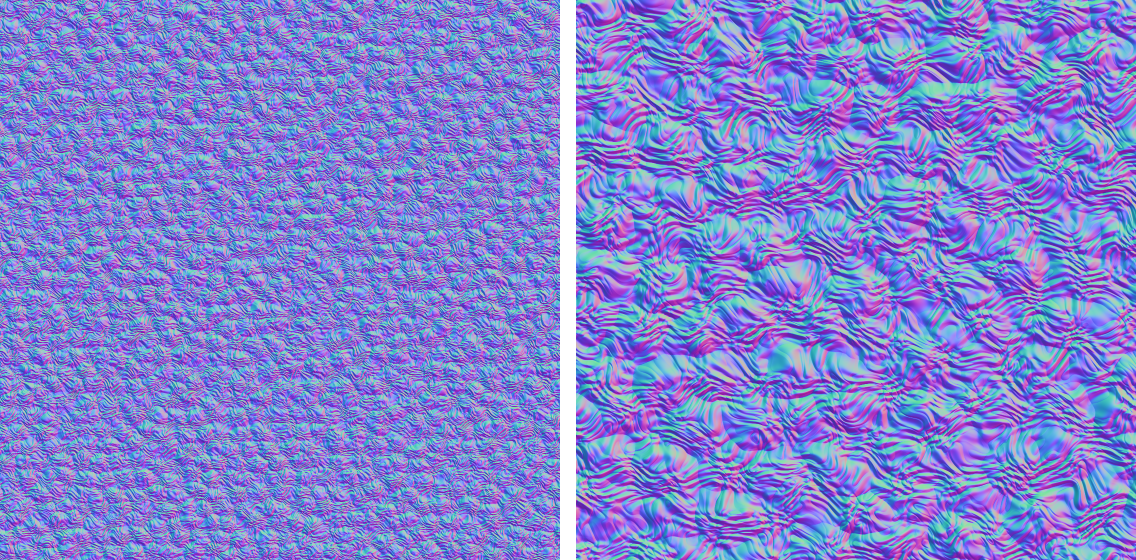
Left, the full canvas; right, a detail of the centre.
Reproduce this texture map procedurally as a WebGL 2 fragment shader.

```glsl
#version 300 es
precision highp float;
// Normal map of a pebbled, finely wrinkled surface, lit in violet, blue and mint.

#define CELLS vec2(28.0, 37.0)        // bumps across and up the canvas
#define ROW_SHIFT 0.42                // sideways slip from row to row
#define JITTER 0.32                   // scatter of bump centres
#define BUMP_RADIUS vec2(0.0185, 0.0140)
#define BUMP_HEIGHT 0.0078
#define TILT 0.6                      // spread of bump directions
#define WRINKLE_FREQ vec2(110.0, 255.0)
#define WRINKLE_HEIGHT 0.0043
#define STRENGTH 1.6                  // overall steepness
#define CONTRAST 0.8                  // strength of the red and green channels
#define SLOPE_STEP 0.0005

uniform vec2 u_resolution;
out vec4 fragColor;

vec2 hash2(vec2 p) {
    vec3 q = fract(p.xyx * vec3(0.1031, 0.1030, 0.0973));
    q += dot(q, q.yzx + 33.33);
    return fract((q.xx + q.yz) * q.zy);
}

vec2 lattice(vec2 cell) {
    float angle = 6.2831853 * hash2(cell).x;
    return vec2(cos(angle), sin(angle));
}

float gradientNoise(vec2 p) {
    vec2 i = floor(p), f = p - i;
    vec2 u = f * f * f * (f * (f * 6.0 - 15.0) + 10.0);
    vec2 e = vec2(1.0, 0.0);
    float low = mix(dot(lattice(i), f), dot(lattice(i + e), f - e), u.x);
    float high = mix(dot(lattice(i + e.yx), f - e.yx), dot(lattice(i + 1.0), f - 1.0), u.x);
    return mix(low, high, u.y);
}

vec2 rotate(vec2 v, float angle) {
    float c = cos(angle), s = sin(angle);
    return vec2(c * v.x + s * v.y, c * v.y - s * v.x);
}

// Short creases in two crossing directions that bend around the domes.
float wrinkles(vec2 uv, float dome) {
    vec2 bend = vec2(gradientNoise(uv * 42.0 + 3.0), gradientNoise(uv * 42.0 + 61.0));
    vec2 q = uv + 0.014 * bend + vec2(0.0, 0.004 * dome);
    vec2 falling = rotate(q, -0.4) * WRINKLE_FREQ + 150.0;
    vec2 rising = rotate(q, 0.45) * WRINKLE_FREQ + 420.0;
    float patches = smoothstep(-0.2, 0.2, gradientNoise(uv * 55.0 + 23.0));
    float folds = mix(gradientNoise(rising), gradientNoise(falling), patches);
    float cuts = abs(gradientNoise(falling * vec2(1.3, 0.8) + 77.0));
    return folds + 0.7 * min(cuts, 0.22);
}

// The tallest of the nearby tilted domes, with low gaps between them.
float domes(vec2 uv) {
    vec2 p = uv * CELLS;
    float best = 0.0;
    for (int dy = -1; dy <= 1; dy++) {
        float row = floor(p.y) + float(dy);
        float x = p.x + ROW_SHIFT * row;
        for (int dx = -1; dx <= 1; dx++) {
            vec2 cell = vec2(floor(x) + float(dx), row);
            vec2 place = hash2(cell + 11.0);
            vec2 shape = hash2(cell + 73.0);
            vec2 centre = cell + 0.5 + JITTER * (place * 2.0 - 1.0);
            vec2 offset = (vec2(x, p.y) - centre) / CELLS;
            vec2 local = rotate(offset, -0.12 + TILT * (shape.x * 2.0 - 1.0));
            vec2 d = local / (BUMP_RADIUS * mix(vec2(0.8, 1.1), vec2(1.1, 0.85), shape.y));
            d.y *= d.y > 0.0 ? 1.15 : 0.92;   // steeper upper side
            float height = 0.6 + 0.6 * fract(7.0 * place.x + 3.0 * shape.y);
            best = max(best, height * exp(-pow(dot(d, d) + 0.0001, 1.4)));
        }
    }
    return best;
}

float surfaceHeight(vec2 uv) {
    // Uneven outlines keep the domes from looking turned.
    vec2 ragged = vec2(gradientNoise(uv * 75.0 + 7.0), gradientNoise(uv * 75.0 + 35.0));
    float dome = domes(uv + 0.005 * ragged);
    return BUMP_HEIGHT * dome + 0.0022 * ragged.x + WRINKLE_HEIGHT * wrinkles(uv, dome);
}

vec3 normalColour(vec2 uv) {
    float h = surfaceHeight(uv);
    float hx = surfaceHeight(uv + vec2(SLOPE_STEP, 0.0));
    float hy = surfaceHeight(uv + vec2(0.0, SLOPE_STEP));
    vec2 slope = STRENGTH * vec2(hx - h, hy - h) / SLOPE_STEP;
    vec3 n = normalize(vec3(-slope, 1.0));
    return 0.5 + 0.5 * n * vec3(CONTRAST, CONTRAST, 1.0);
}

void main() {
    // Four samples per pixel smooth the creases.
    vec3 colour = vec3(0.0);
    for (int k = 0; k < 4; k++) {
        vec2 shift = vec2(float(k & 1), float(k >> 1)) * 0.5 - 0.25;
        vec2 uv = (gl_FragCoord.xy + shift) / min(u_resolution.x, u_resolution.y);
        colour += 0.25 * normalColour(uv);
    }
    fragColor = vec4(colour, 1.0);
}
```
